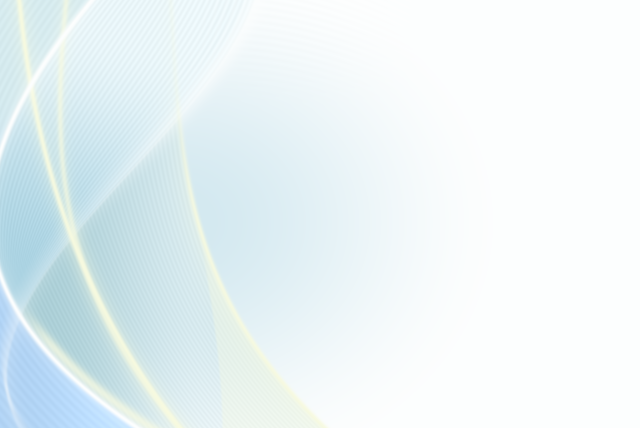
Reproduce this background procedurally as a WebGL 1 fragment shader.

```glsl
precision highp float;
// Pale blue abstract background: translucent veils with fine threads and glowing cream edges at the left.

#define MIST vec3(0.825, 0.910, 0.940)
#define WHITE vec3(0.990, 0.995, 0.995)
#define TEAL vec3(0.670, 0.810, 0.840)
#define AQUA vec3(0.670, 0.830, 0.895)
#define BLUE vec3(0.690, 0.825, 0.965)
#define CREAM vec3(0.970, 0.980, 0.875)
#define THREAD_STRENGTH 0.018
#define THREAD_COUNT 30.0
#define STRANDS 7

uniform vec2 u_resolution;

// Cubic x(y) through the four values at y = 0, 1/3, 2/3 and 1.
float curve(vec4 k, float y) {
  float t = 3.0 * y;
  vec3 d1 = k.yzw - k.xyz;
  vec2 d2 = d1.yz - d1.xy;
  return k.x + t * (d1.x + (t - 1.0) * (0.5 * d2.x + (t - 2.0) * (d2.y - d2.x) / 6.0));
}

// Approximate signed distance to a curve, positive on its right.
float side(vec4 k, vec2 p) {
  float slope = (curve(k, p.y + 0.01) - curve(k, p.y - 0.01)) / 0.02;
  return (p.x - curve(k, p.y)) / sqrt(1.0 + slope * slope);
}

float leftOf(float d, float softness) {
  return 1.0 - smoothstep(-softness, softness, d);
}

float glow(float d, float width) {
  return exp(-d * d / (width * width));
}

// Fine threads spread evenly between two curves, fading where they crowd.
float threads(vec4 a, vec4 b, vec2 p, float count) {
  float start = curve(a, p.y);
  float gap = curve(b, p.y) - start;
  float t = (p.x - start) / max(gap, 0.02);
  return sin(6.2832 * count * t) * smoothstep(0.08, 0.25, gap);
}

void main() {
  vec2 p = gl_FragCoord.xy / u_resolution.y;
  float pixel = 1.0 / u_resolution.y;

  // Curves of the folds, from the right to the left
  vec4 outerCurve = vec4(0.760, 0.517, 0.426, 0.400);
  vec4 foldCurve = vec4(0.520, 0.487, 0.430, 0.400);
  vec4 veilCurve = vec4(0.045, 0.086, 0.365, 0.596);
  vec4 innerCurve = vec4(0.420, 0.212, 0.143, 0.155);
  vec4 mainCurve = vec4(0.420, 0.215, 0.100, 0.045);
  vec4 arcCurve = vec4(0.322, 0.010, 0.008, 0.215);
  float outer = side(outerCurve, p);
  float fold = side(foldCurve, p);
  float veil = side(veilCurve, p);
  float inner = side(innerCurve, p);
  float ribbon = side(mainCurve, p);
  float arc = side(arcCurve, p);

  // Soft background
  float spread = length((p - vec2(0.40, 0.48)) * vec2(1.25, 1.55));
  vec3 color = mix(MIST, WHITE, smoothstep(0.0, 1.0, spread));
  float drop = p.x - 0.5;
  float ripple = sin(380.0 * (p.y + 0.55 * drop * drop));
  color += 0.004 * ripple * smoothstep(0.72, 0.9, p.y)
         * smoothstep(0.5, 0.6, p.x) * (1.0 - smoothstep(0.7, 1.0, p.x));

  // Teal sheet inside the outer edge
  float inSheet = leftOf(outer, 1.5 * pixel);
  vec3 sheet = mix(TEAL, vec3(0.84, 0.915, 0.935), smoothstep(0.08, 0.48, p.x));
  sheet = mix(sheet, WHITE, 0.65 * (1.0 - smoothstep(-0.12, 0.28, p.y)) * smoothstep(0.15, 0.6, p.x));
  sheet += THREAD_STRENGTH * 0.7 * threads(mainCurve, outerCurve, p, THREAD_COUNT);
  color = mix(color, sheet, inSheet * (1.0 - 0.6 * smoothstep(0.6, 0.9, p.y)));

  // Cream fold along the outer edge
  float inFold = inSheet * smoothstep(-0.004, 0.004, fold);
  color = mix(color, CREAM, 0.35 * inFold * (1.0 - smoothstep(0.3, 0.5, p.y)));

  // Aqua veil, brighter towards the top
  float inVeil = leftOf(veil, 0.006);
  vec3 veilColor = mix(AQUA, vec3(0.92, 0.967, 0.98), smoothstep(0.38, 1.02, p.y + 0.35 * p.x));
  veilColor += THREAD_STRENGTH * threads(arcCurve, veilCurve, p, THREAD_COUNT);
  color = mix(color, veilColor, 0.85 * inVeil);

  // Corners beyond the arc: blue below, pale above
  float outside = leftOf(arc, 1.5 * pixel);
  vec3 corner = mix(BLUE, vec3(0.83, 0.915, 0.93), smoothstep(0.35, 0.8, p.y));
  corner += 0.07 * smoothstep(0.02, 0.3, p.x) * (1.0 - p.y);
  corner += THREAD_STRENGTH * 0.7 * sin(arc * 420.0 + 30.0 * p.x);
  color = mix(color, corner, outside * 0.9);

  // White strands fanning out from the veil edge
  for (int i = 0; i < STRANDS; i++) {
    float n = float(i);
    float d = side(veilCurve - n * vec4(-0.004, 0.007, 0.012, 0.022), p);
    float strength = mix(0.16, 0.30, p.y) * (1.0 - n / float(STRANDS));
    color = mix(color, WHITE, strength * glow(d, 0.004));
  }
  color = mix(color, WHITE, mix(0.1, 0.6, smoothstep(0.4, 1.0, p.y)) * glow(veil, 0.022));

  // Cream edges, each with a wider halo
  float low = 1.0 - smoothstep(0.45, 0.85, p.y);
  color = mix(color, CREAM, mix(0.18, 0.85, low) * glow(outer, 0.006));
  color = mix(color, CREAM, mix(0.10, 0.40, low) * inSheet * exp(-abs(outer) / 0.025));
  color = mix(color, CREAM, 0.75 * glow(ribbon, 0.007) + 0.2 * glow(ribbon, 0.025));
  color = mix(color, CREAM, 0.55 * glow(inner, 0.007) + 0.15 * glow(inner, 0.022));

  // Bright arc with a cream rim low on its right
  float rim = 1.0 - smoothstep(0.18, 0.30, p.y);
  color = mix(color, CREAM, 0.75 * rim * glow(arc - 0.018, 0.013));
  color = mix(color, WHITE, 0.85 * glow(arc, 0.007) + 0.15 * glow(arc, 0.025));

  gl_FragColor = vec4(clamp(color, 0.0, 1.0), 1.0);
}
```
